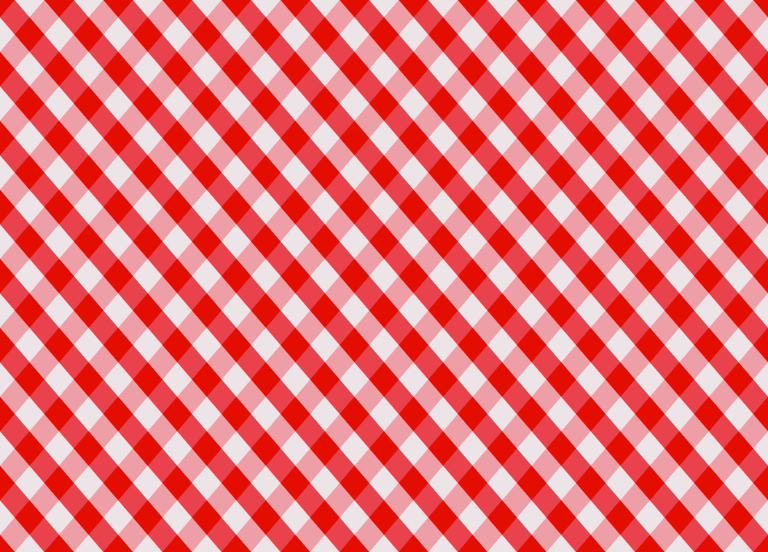
This pattern is drawn by a WebGL 2 fragment shader. Its source:

```glsl
#version 300 es
precision highp float;
// Diagonal gingham: two sets of equal stripes, one strong red and one pale
// pink, cross on a near-white cloth and make deep red diamonds where they meet.
// Whole repeat counts across and down make the cloth tile on every side.

uniform vec2 u_resolution;
out vec4 fragColor;

const vec2 REPEATS = vec2(13.0, 8.0);   // diamonds across and down
const float STRIPE_SHARE = 0.5;         // stripe width as part of its period
const float SEAM_WIDTH = 0.018;         // in stripe periods
const float SEAM_SHADE = 0.04;

const vec3 CLOTH_WHITE = vec3(0.925, 0.895, 0.900);
const vec3 PALE_PINK = vec3(0.933, 0.620, 0.650);
const vec3 STRONG_RED = vec3(0.915, 0.260, 0.300);
const vec3 DEEP_RED = vec3(0.895, 0.050, 0.005);

// Signed distance to the edge of a stripe centred on whole phases.
float stripeDistance(float phase, float share) {
    return abs(fract(phase + 0.5) - 0.5) - 0.5 * share;
}

// Smooth coverage of the inside of a shape.
float coverage(float dist, float blur) {
    return 1.0 - smoothstep(-blur, blur, dist);
}

// Faint line along an edge, faded when thinner than a pixel.
float seam(float dist, float width, float blur) {
    float spread = max(width, blur);
    return (1.0 - smoothstep(0.0, spread, abs(dist))) * width / spread;
}

// Colour of the weave for the coverage of each stripe set.
vec3 weave(float strong, float pale) {
    vec3 underStrong = mix(STRONG_RED, DEEP_RED, pale);
    vec3 besideStrong = mix(CLOTH_WHITE, PALE_PINK, pale);
    return mix(besideStrong, underStrong, strong);
}

void main() {
    vec2 cell = gl_FragCoord.xy / u_resolution * REPEATS;
    float blur = 0.7 * length(REPEATS / u_resolution);

    // Strong stripes fall to the right, pale stripes rise to the right.
    float strongEdge = stripeDistance(cell.x + cell.y, STRIPE_SHARE);
    float paleEdge = stripeDistance(cell.x - cell.y, STRIPE_SHARE);
    float strong = coverage(strongEdge, blur);
    float pale = coverage(paleEdge, blur);
    vec3 color = weave(strong, pale);

    // Slight shade where stripes border each other.
    float seams = max(seam(strongEdge, SEAM_WIDTH, blur),
                      seam(paleEdge, SEAM_WIDTH, blur) * strong);
    color *= 1.0 - SEAM_SHADE * seams;

    fragColor = vec4(color, 1.0);
}
```
